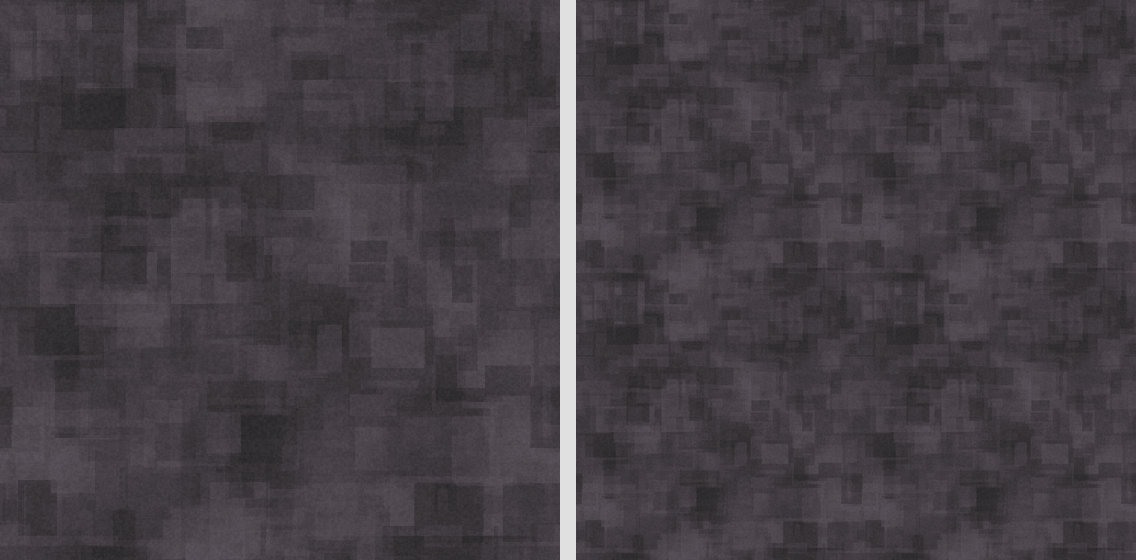
Left, the tile; right, the same tile 2 across and 2 down.
Give the GLSL for this background, as a WebGL 2 fragment shader.

```glsl
#version 300 es
precision highp float;
// Dark plum-grey patchwork of translucent, overlapping rectangles and thin bars.
// Each layer scatters one rectangle per cell of a wrapping grid and glazes it
// over the layers below; soft mottling and fine grain give a worn surface.
uniform vec2 u_resolution;
out vec4 fragColor;

// Three random values in 0..1 from integer coordinates
vec3 hash3(ivec3 cell) {
    uvec3 v = uvec3(cell) * 1664525u + 1013904223u;
    v.x += v.y * v.z; v.y += v.z * v.x; v.z += v.x * v.y;
    v ^= v >> 16u;
    v.x += v.y * v.z; v.y += v.z * v.x; v.z += v.x * v.y;
    return vec3(v >> 8u) / 16777216.0;
}

ivec2 wrapCell(ivec2 cell, int count) {
    return (cell + count) % count;
}

// Value noise that repeats after count cells
float wrapNoise(vec2 uv, int count, int seed) {
    vec2 p = uv * float(count);
    ivec2 c = ivec2(floor(p));
    vec2 f = fract(p);
    f = f * f * (3.0 - 2.0 * f);
    float a = hash3(ivec3(wrapCell(c, count), seed)).x;
    float b = hash3(ivec3(wrapCell(c + ivec2(1, 0), count), seed)).x;
    float d = hash3(ivec3(wrapCell(c + ivec2(0, 1), count), seed)).x;
    float e = hash3(ivec3(wrapCell(c + ivec2(1, 1), count), seed)).x;
    return mix(mix(a, b, f.x), mix(d, e, f.x), f.y);
}

// Glaze one layer of rectangles over a tone; sizes are half extents in cells
float glazeLayer(float tone, vec2 uv, int count, int seed,
                 vec2 minHalf, vec2 maxHalf, float opacity, float wear) {
    vec2 p = uv * float(count);
    ivec2 home = ivec2(floor(p));
    float soft = max(1.0 / u_resolution.y, 0.0016) * float(count);
    for (int j = -1; j <= 1; j++) {
        for (int i = -1; i <= 1; i++) {
            ivec2 cell = home + ivec2(i, j);
            ivec2 id = wrapCell(cell, count);
            vec3 place = hash3(ivec3(id, seed));
            vec3 look = hash3(ivec3(id, seed + 50));
            vec2 halfSize = mix(minHalf, maxHalf, look.xy);
            if (place.z < 0.4) halfSize = halfSize.yx;
            vec2 edge = halfSize - abs(p - vec2(cell) - place.xy);
            float cover = smoothstep(-0.5 * soft, 0.5 * soft, min(edge.x, edge.y));
            float strength = opacity * mix(0.55, 1.25, fract(place.z * 7.3)) * wear;
            tone = mix(tone, smoothstep(0.2, 0.8, look.z), cover * strength);
        }
    }
    return tone;
}

void main() {
    vec2 uv = fract(gl_FragCoord.xy / u_resolution);

    // Broad clouds and smaller stains
    float cloud = wrapNoise(uv, 5, 1);
    float stain = wrapNoise(uv, 23, 2) * 0.6 + wrapNoise(uv, 61, 3) * 0.4;
    float wear = mix(0.75, 1.15, stain);

    // Patches from large to small, then thin bars
    float tone = 0.5 + 0.5 * (cloud - 0.5);
    tone = glazeLayer(tone, uv, 6, 11, vec2(0.25), vec2(0.75, 0.6), 0.5, wear);
    tone = glazeLayer(tone, uv, 9, 12, vec2(0.22), vec2(0.65, 0.5), 0.45, wear);
    tone = glazeLayer(tone, uv, 13, 13, vec2(0.2, 0.15), vec2(0.6, 0.45), 0.36, wear);
    tone = glazeLayer(tone, uv, 11, 14, vec2(0.2, 0.02), vec2(0.95, 0.1), 0.25, wear);
    tone = glazeLayer(tone, uv, 21, 15, vec2(0.15, 0.1), vec2(0.5, 0.35), 0.14, wear);
    tone += 0.12 * (cloud - 0.5) + 0.12 * (stain - 0.5);

    // Shadow to light, with fine grain
    vec3 shadow = vec3(0.172, 0.162, 0.173);
    vec3 light = vec3(0.343, 0.312, 0.342);
    vec3 color = mix(shadow, light, clamp(tone, 0.0, 1.0));
    float grain = wrapNoise(uv, 370, 4) + 0.6 * wrapNoise(uv, 190, 5) - 0.8;
    color += 0.038 * grain;
    fragColor = vec4(color, 1.0);
}
```
